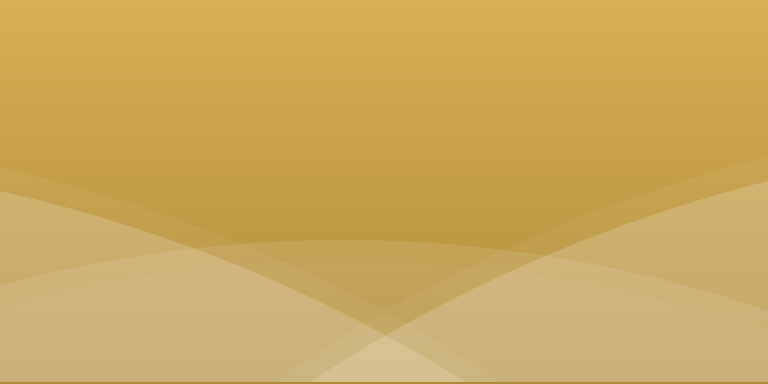
This background is drawn by a WebGL 1 fragment shader. Its source:

```glsl
precision highp float;
// Golden vertical gradient with three pairs of translucent cream hills overlapping at the base.

uniform vec2 u_resolution;

const vec3 GOLD_TOP = vec3(0.851, 0.686, 0.329);
const vec3 GOLD_BASE = vec3(0.682, 0.549, 0.227);
const vec3 CREAM = vec3(0.933, 0.886, 0.804);
const float BASE_LINE = 0.0055;

// Coverage of a disc whose topmost point is crest.
float hill(vec2 p, vec2 crest, float radius, float pixel) {
  float d = length(p - crest + vec2(0.0, radius)) - radius;
  return 1.0 - smoothstep(-0.7 * pixel, 0.7 * pixel, d);
}

// Two nested hills: a back one, and a front one lowered by gap.
vec3 hillPair(vec3 color, vec2 p, vec2 crest, float radius, float gap, vec2 opacity, float pixel) {
  float back = hill(p, crest, radius, pixel);
  float front = hill(p, crest - vec2(0.0, gap), radius, pixel);
  color = mix(color, CREAM, back * opacity.x);
  return mix(color, CREAM, front * opacity.y);
}

void main() {
  // The canvas spans 2 by 1 units.
  vec2 p = gl_FragCoord.xy / u_resolution * vec2(2.0, 1.0);
  float pixel = 1.0 / u_resolution.y;
  vec3 gold = mix(GOLD_BASE, GOLD_TOP, p.y);

  // Side hills, then the low central mound.
  vec2 sideOpacity = vec2(0.07, 0.25);
  vec2 moundOpacity = vec2(0.14, 0.04);
  vec3 color = hillPair(gold, p, vec2(-0.854, 0.657), 3.906, 0.06, sideOpacity, pixel);
  color = hillPair(color, p, vec2(2.951, 0.709), 3.906, 0.063, sideOpacity, pixel);
  color = hillPair(color, p, vec2(0.893, 0.375), 3.411, 0.055, moundOpacity, pixel);

  // Thin strip of bare gold along the bottom edge.
  float aboveLine = smoothstep(BASE_LINE - 0.5 * pixel, BASE_LINE + 0.5 * pixel, p.y);
  gl_FragColor = vec4(mix(gold, color, aboveLine), 1.0);
}
```
